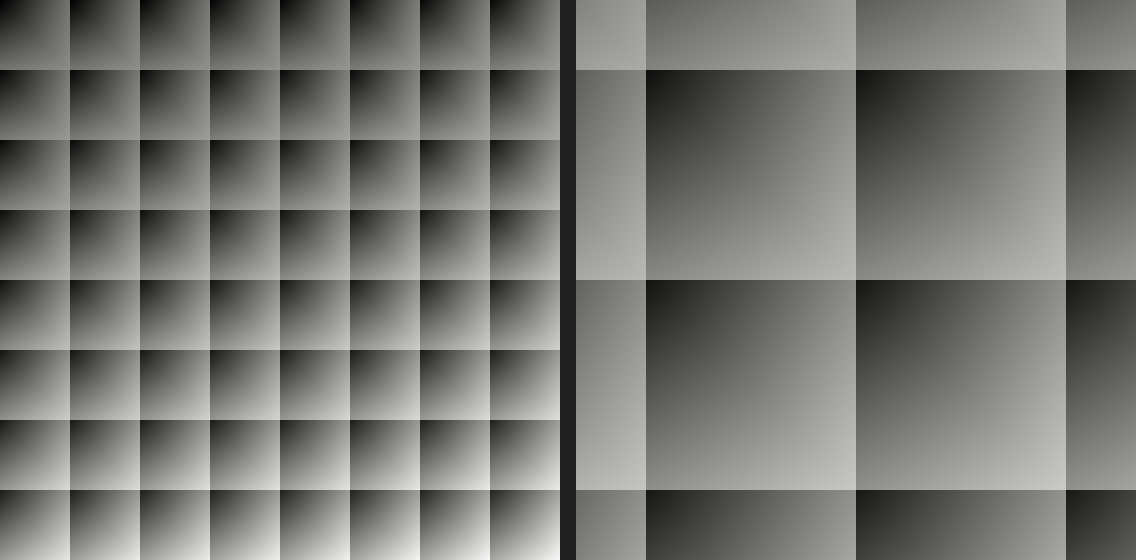
Left, the full canvas; right, a detail of the centre.
Write a Shadertoy shader that draws this pattern.

```glsl
const float CELLS = 8.0;
const int SAMPLES = 2;

// Corner brightness: top left, top right, bottom left, bottom right
const vec4 CORNER_BASE = vec4(-0.01, 0.45, 0.45, 0.55);
const vec4 ROW_GAIN    = vec4(0.11, 0.13, 0.15, 0.36);
const vec4 COLUMN_GAIN = vec4(0.03, 0.05, 0.04, 0.07);

// Share of smooth filling that softens the diagonal crease
const float SOFTNESS = 0.65;

// Loss of blue in the mid tones
const float WARMTH = 0.06;

// Linear shading of two triangles that share the falling diagonal
float triangleShade(vec2 p, vec4 corner) {
    float upper = corner.x + p.x * (corner.y - corner.x) + p.y * (corner.w - corner.y);
    float lower = corner.x + p.y * (corner.z - corner.x) + p.x * (corner.w - corner.z);
    return p.x > p.y ? upper : lower;
}

// Smooth shading between the four corners
float bilinearShade(vec2 p, vec4 corner) {
    vec2 side = mix(corner.xz, corner.yw, p.x);
    return mix(side.x, side.y, p.y);
}

// Grid of shaded cells that brighten downwards and to the right
float gridShade(vec2 uv) {
    vec2 grid = vec2(uv.x, 1.0 - uv.y) * CELLS;
    vec2 progress = floor(grid) / (CELLS - 1.0);
    vec2 p = fract(grid);
    vec4 corner = CORNER_BASE + ROW_GAIN * progress.y + COLUMN_GAIN * progress.x;
    return mix(triangleShade(p, corner), bilinearShade(p, corner), SOFTNESS);
}

vec3 stoneTint(float shade) {
    return vec3(shade, shade, shade - WARMTH * shade * (1.0 - shade));
}

void mainImage(out vec4 fragColor, in vec2 fragCoord) {
    // Average subsamples to smooth the cell edges
    float shade = 0.0;
    for (int j = 0; j < SAMPLES; j++) {
        for (int i = 0; i < SAMPLES; i++) {
            vec2 offset = (vec2(i, j) + 0.5) / float(SAMPLES) - 0.5;
            shade += gridShade((fragCoord + offset) / iResolution.xy);
        }
    }
    shade /= float(SAMPLES * SAMPLES);
    fragColor = vec4(stoneTint(clamp(shade, 0.0, 1.0)), 1.0);
}
```
